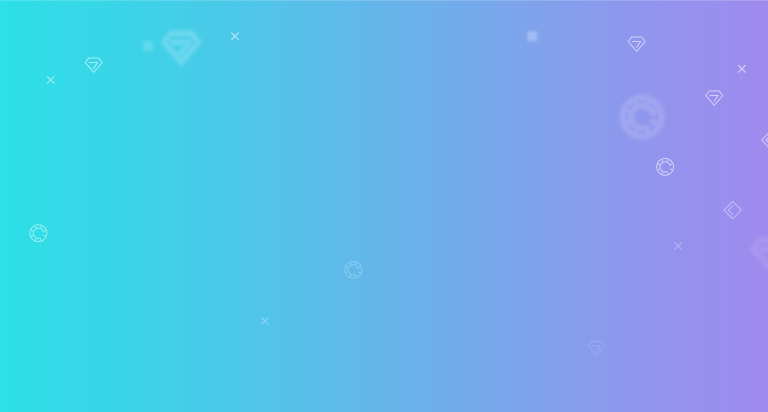
This background is drawn by a Shadertoy shader. Its source:

```glsl
// A cyan to violet gradient scattered with thin white gem, ring, cross and
// diamond icons. Each icon is a distance to line segments or circles, drawn
// as a crisp stroke, or as a wide soft one for the out-of-focus pieces.

#define CYAN vec3(0.175, 0.875, 0.905)
#define VIOLET vec3(0.622, 0.543, 0.933)
#define EASE 0.32          // how much the gradient flattens at its ends
#define LINE_HALF 0.0012   // half stroke width, in canvas heights
#define BLUR 0.017         // reach of an out-of-focus stroke
#define CRISP_GAIN 0.78    // strength of the crisp strokes
#define BLUR_GAIN 0.72     // strength of the soft strokes
#define RIM_HEIGHT 0.0025  // thin light line along the top edge
#define RIM_ALPHA 0.16

float segment(vec2 p, vec2 a, vec2 b) {
    vec2 ab = b - a;
    float t = clamp(dot(p - a, ab) / dot(ab, ab), 0.0, 1.0);
    return length(p - a - ab * t);
}

// Cut gem: mirrored outline, inner bar and one inner facet on the right
float gemLines(vec2 p) {
    vec2 q = vec2(abs(p.x), p.y);
    float d = segment(q, vec2(0.0, 0.78), vec2(0.55, 0.78));
    d = min(d, segment(q, vec2(0.55, 0.78), vec2(0.93, 0.28)));
    d = min(d, segment(q, vec2(0.93, 0.28), vec2(0.0, -0.8)));
    d = min(d, segment(q, vec2(0.0, 0.28), vec2(0.45, 0.28)));
    return min(d, segment(p, vec2(0.42, 0.28), vec2(0.0, -0.35)));
}

// Round stone: two circles joined by eight facet spokes, inner one open
float ringLines(vec2 p) {
    float r = length(p);
    float opening = smoothstep(0.75, 0.9, dot(p, vec2(0.87, -0.5)) / max(r, 0.001));
    float d = min(abs(r - 0.93), abs(r - 0.56) + 0.3 * opening);
    float sector = 6.2831853 / 8.0;
    float angle = mod(atan(p.y, p.x), sector) - 0.5 * sector;
    vec2 q = r * vec2(cos(angle), sin(angle));
    return min(d, segment(q, vec2(0.62, 0.0), vec2(0.93, 0.0)));
}

float crossLines(vec2 p) {
    return segment(abs(p), vec2(0.0), vec2(0.9));
}

// Tilted square with a smaller open one inside
float diamondLines(vec2 p) {
    vec2 q = abs(p);
    float d = segment(q, vec2(1.0, 0.0), vec2(0.0, 1.0));
    float inner = segment(vec2(p.x, q.y), vec2(-0.5, 0.0), vec2(0.0, 0.5));
    return min(d, inner);
}

// Coverage of a stroke at distance d, in canvas heights
float stroke(float d, bool blurred) {
    float crisp = clamp((LINE_HALF - d) * iResolution.y + 0.5, 0.0, 1.0);
    float soft = 1.0 - smoothstep(0.0, BLUR, d);
    return blurred ? soft * BLUR_GAIN : crisp * CRISP_GAIN;
}

// Icon data: x and y as canvas fractions, half size in heights, opacity
vec2 toLocal(vec2 p, vec4 icon) {
    float aspect = iResolution.x / iResolution.y;
    return (p - icon.xy * vec2(aspect, 1.0)) / icon.z;
}

void mainImage(out vec4 fragColor, in vec2 fragCoord) {
    vec2 uv = fragCoord / iResolution.xy;
    vec2 p = fragCoord / iResolution.y;

    // Horizontal gradient
    float t = mix(uv.x, smoothstep(0.0, 1.0, uv.x), EASE);
    vec3 color = mix(CYAN, VIOLET, t);

    // Crisp icons come first in each list, blurred ones last
    vec4 gems[6] = vec4[6](
        vec4(0.122, 0.842, 0.022, 0.75), vec4(0.829, 0.893, 0.022, 0.75),
        vec4(0.930, 0.762, 0.022, 0.75), vec4(0.777, 0.155, 0.021, 0.20),
        vec4(0.236, 0.885, 0.043, 0.27), vec4(1.003, 0.383, 0.043, 0.14));
    vec4 rings[4] = vec4[4](
        vec4(0.050, 0.434, 0.022, 0.65), vec4(0.866, 0.595, 0.022, 0.75),
        vec4(0.460, 0.345, 0.022, 0.33), vec4(0.836, 0.716, 0.050, 0.21));
    vec4 crosses[7] = vec4[7](
        vec4(0.066, 0.806, 0.009, 0.75), vec4(0.306, 0.912, 0.009, 0.85),
        vec4(0.966, 0.833, 0.009, 0.85), vec4(0.883, 0.403, 0.009, 0.40),
        vec4(0.345, 0.221, 0.009, 0.40), vec4(0.193, 0.888, 0.004, 0.24),
        vec4(0.693, 0.912, 0.004, 0.40));
    vec4 diamonds[2] = vec4[2](
        vec4(0.954, 0.490, 0.021, 0.55), vec4(1.003, 0.660, 0.021, 0.80));

    // Strongest stroke at this point
    float light = 0.0;
    for (int i = 0; i < 6; i++) {
        float d = gemLines(toLocal(p, gems[i])) * gems[i].z;
        light = max(light, stroke(d, i >= 4) * gems[i].w);
    }
    for (int i = 0; i < 4; i++) {
        float d = ringLines(toLocal(p, rings[i])) * rings[i].z;
        light = max(light, stroke(d, i >= 3) * rings[i].w);
    }
    for (int i = 0; i < 7; i++) {
        float d = crossLines(toLocal(p, crosses[i])) * crosses[i].z;
        light = max(light, stroke(d, i >= 5) * crosses[i].w);
    }
    for (int i = 0; i < 2; i++) {
        float d = diamondLines(toLocal(p, diamonds[i])) * diamonds[i].z;
        light = max(light, stroke(d, false) * diamonds[i].w);
    }

    // Light rim along the top edge
    float rim = clamp((uv.y - 1.0 + RIM_HEIGHT) * iResolution.y + 0.5, 0.0, 1.0);
    light = max(light, rim * RIM_ALPHA);

    fragColor = vec4(mix(color, vec3(1.0), light), 1.0);
}
```
